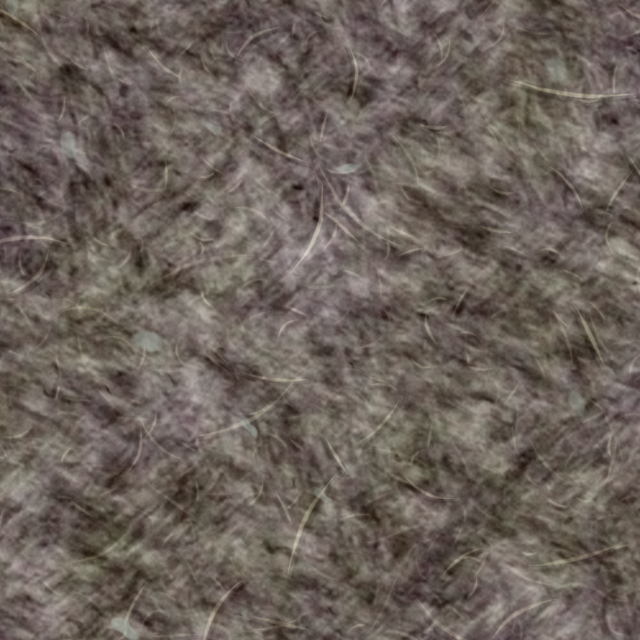
Write a Shadertoy shader that draws this texture.

```glsl
// Dry, matted ground: brown-grey litter with fibres, pale straws, pits and flakes.
// Stretched value noise in three directions gives the matted base tone; jittered
// grids scatter the straws, pits and flakes; one dark-to-pale ramp colours it all.

#define SOIL_DARK vec3(0.21, 0.16, 0.14)
#define STRAW_PALE vec3(0.64, 0.61, 0.58)
#define FLAKE_COLOR vec3(0.63, 0.66, 0.63)
#define BASE_TONE 0.515
#define BLOTCH_AMOUNT 0.25
#define FIBRE_AMOUNT 0.30
#define GRAIN_AMOUNT 0.14
#define STRAW_AMOUNT 0.46
#define PIT_DEPTH 0.34
#define TINT_AMOUNT 0.034
#define LEAN -0.42
#define SOFTNESS 0.0016

vec2 hash2(vec2 p) {
    vec3 h = fract(vec3(p.xyx) * vec3(0.1031, 0.1030, 0.0973));
    h += dot(h, h.yzx + 33.33);
    return fract((h.xx + h.yz) * h.zy);
}

// Smooth value noise in -1..1
float noise(vec2 p) {
    vec2 i = floor(p), f = fract(p);
    f = f * f * (3.0 - 2.0 * f);
    float low = mix(hash2(i).x, hash2(i + vec2(1, 0)).x, f.x);
    float high = mix(hash2(i + vec2(0, 1)).x, hash2(i + vec2(1, 1)).x, f.x);
    return 2.0 * mix(low, high, f.y) - 1.0;
}

// Express p in axes turned by the given angle
vec2 turn(vec2 p, float angle) {
    float c = cos(angle), s = sin(angle);
    return vec2(c * p.x + s * p.y, c * p.y - s * p.x);
}

// Fibres in three directions, each dominant in its own patches
float fibres(vec2 p) {
    float sum = 0.0, power = 0.0;
    for (int i = 0; i < 3; i++) {
        float k = float(i);
        float angle = LEAN + 1.15 * k;
        float patchNoise = noise(p * 7.0 + 31.0 * k);
        float weight = smoothstep(-0.5, 0.6, patchNoise + 0.25 - 0.22 * k) + 0.05;
        vec2 q = turn(p, angle) + 7.0 * k;
        float strand = 0.75 * noise(q * vec2(24, 75)) + 0.65 * noise(q * vec2(52, 150) + 40.0);
        sum += weight * strand;
        power += weight * weight;
    }
    return sum / sqrt(power);
}

// Tapered, bent straws on a jittered grid: x = light, y = shadow underneath
vec2 straws(vec2 p, float cell, float chance, float width, float seed) {
    vec2 id = floor(p / cell), result = vec2(0);
    for (int y = -1; y <= 1; y++)
    for (int x = -1; x <= 1; x++) {
        vec2 c = id + vec2(x, y);
        vec2 place = hash2(c + seed), shape = hash2(c + seed + 57.0), look = hash2(c + seed + 113.0);
        if (look.x > chance) continue;
        float swing = 2.0 * shape.x - 1.0;
        vec2 q = turn(p - (c + place) * cell, LEAN + 1.6 * swing * (0.35 + 0.65 * abs(swing)));
        float halfLength = cell * mix(0.25, 0.6, shape.y);
        q.y += (place.x - 0.5) * q.x * q.x / halfLength * 0.7;
        float along = q.x / halfLength;
        float body = width * (1.0 - along * along);
        float light = 1.0 - smoothstep(-SOFTNESS, SOFTNESS, abs(q.y) - body);
        float shade = 1.0 - smoothstep(-SOFTNESS, 2.5 * SOFTNESS, abs(q.y + 2.6 * width) - body);
        float strength = mix(0.3, 1.0, look.y * look.y);
        result = max(result, strength * vec2(light, shade));
    }
    return result;
}

// Leaning ellipses on a jittered grid; edge is the inner radius of the falloff
float blobs(vec2 p, float cell, float chance, float radius, float edge, float seed) {
    vec2 id = floor(p / cell);
    float result = 0.0;
    for (int y = -1; y <= 1; y++)
    for (int x = -1; x <= 1; x++) {
        vec2 c = id + vec2(x, y);
        vec2 place = hash2(c + seed), shape = hash2(c + seed + 71.0), look = hash2(c + seed + 139.0);
        if (look.x > chance) continue;
        vec2 q = turn(p - (c + place) * cell, LEAN + 1.6 * (shape.x - 0.5));
        float d = length(q / (radius * mix(0.6, 1.2, shape.y) * vec2(1.35, 0.65)));
        result = max(result, (1.0 - smoothstep(edge, 1.0, d)) * mix(0.45, 1.0, look.y));
    }
    return result;
}

void mainImage(out vec4 fragColor, in vec2 fragCoord) {
    vec2 p = fragCoord / iResolution.y + 3.0;
    vec2 warp = vec2(noise(p * 38.0), noise(p * 38.0 + 90.0));
    vec2 ragged = p + 0.006 * warp + 0.003 * noise(p * 110.0);
    vec2 leaning = turn(p + 0.004 * warp, LEAN);

    // Matted base, from broad patches down to fine grain
    float tone = BASE_TONE + 0.11 * noise(p * 5.0);
    tone += BLOTCH_AMOUNT * noise(leaning * vec2(19, 34));
    tone += FIBRE_AMOUNT * fibres(p + 0.003 * warp);
    tone += GRAIN_AMOUNT * (noise(leaning * vec2(110, 160)) + 0.5 * noise(p * 250.0));

    // Dark pits between the fibres
    tone -= PIT_DEPTH * blobs(ragged, 0.055, 0.42, 0.014, 0.15, 11.0);

    // Short faint stalks up to rare long bright straws
    vec2 bent = p + 0.0012 * warp;
    vec2 straw = 0.55 * straws(bent, 0.042, 0.55, 0.0022, 23.0);
    straw = max(straw, 0.75 * straws(bent, 0.085, 0.42, 0.0026, 37.0));
    straw = max(straw, straws(bent, 0.16, 0.32, 0.0032, 53.0));
    tone += STRAW_AMOUNT * (straw.x - 0.5 * straw.y * (1.0 - straw.x));

    // Tone ramp with olive to violet patches
    vec3 color = mix(SOIL_DARK, STRAW_PALE, clamp(tone, -0.3, 1.4));
    float tint = 0.7 * noise(p * 6.0 + 17.0) + 0.6 * noise(p * 27.0 + 5.0);
    color += TINT_AMOUNT * tint * vec3(-0.1, 0.3, -0.8);
    color += 0.5 * TINT_AMOUNT * noise(p * 45.0 + 63.0) * vec3(0.6, -0.4, 0.0);
    color += 0.05 * straw.x * vec3(0.5, 0.3, -0.5);

    // A few pale, torn flakes
    float flake = blobs(ragged, 0.2, 0.22, 0.02, 0.55, 83.0);
    color = mix(color, FLAKE_COLOR + 0.1 * (tone - BASE_TONE), 0.65 * flake);

    fragColor = vec4(clamp(color, 0.0, 1.0), 1.0);
}
```
